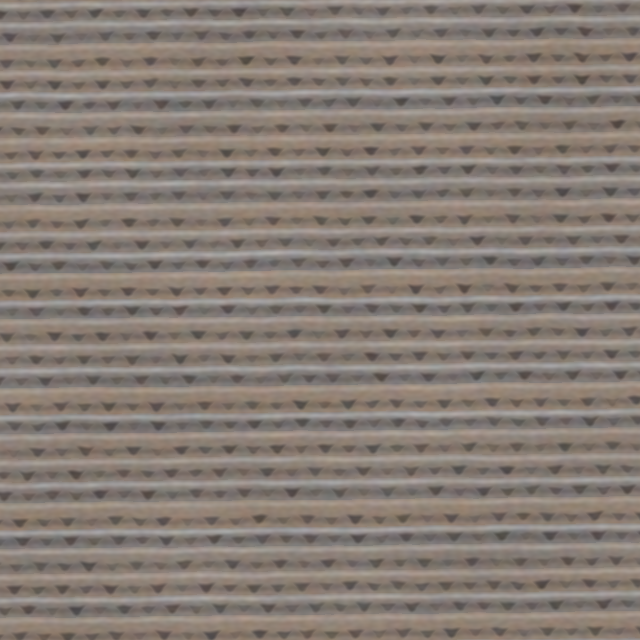
This texture is drawn by a WebGL 2 fragment shader. Its source:

```glsl
#version 300 es
precision highp float;
// Ribbed woven cloth: slightly tilted cords in grey and tan with rows of dark wedge-shaped stitches.
uniform vec2 u_resolution;
out vec4 fragColor;

const float TAU = 6.2831853;
const float ROWS = 27.9;
const float COLUMNS = 13.35;
const float TILT = 0.0105;
const float STITCH_HEIGHT = 0.29;   // above the lower edge of a cord, in rows

const vec3 GREY_BODY = vec3(0.505, 0.485, 0.475);
const vec3 TAN_BODY = vec3(0.575, 0.510, 0.455);
const vec3 GREY_RIDGE = vec3(0.655, 0.645, 0.640);
const vec3 TAN_RIDGE = vec3(0.650, 0.595, 0.550);
const vec3 STITCH = vec3(0.285, 0.260, 0.250);

float hash(float n) {
    return fract(sin(n * 127.1 + 3.7) * 4375.85);
}

vec2 gradient(vec2 cell) {
    float angle = TAU * fract(sin(dot(cell, vec2(127.1, 311.7))) * 4375.85);
    return vec2(cos(angle), sin(angle));
}

float gradientNoise(vec2 p) {
    vec2 i = floor(p), f = fract(p);
    vec2 w = f * f * f * (f * (f * 6.0 - 15.0) + 10.0);
    vec2 e = vec2(1.0, 0.0);
    float low = mix(dot(gradient(i), f), dot(gradient(i + e), f - e), w.x);
    float high = mix(dot(gradient(i + e.yx), f - e.yx),
                     dot(gradient(i + e.xx), f - e.xx), w.x);
    return mix(low, high, w.y);
}

// Colour rhythm of the cords: +1 is grey, -1 is tan
float coolness(float row) {
    float beat = row < 11.0 ? (row - 0.5) / 3.5 : 0.4 * row - 0.3;
    return cos(TAU * beat);
}

// Upper edge of a cord; tan cords are taller than grey ones
float cordStart(float row) {
    return row - 0.09 * coolness(row - 1.0);
}

float findRow(float t) {
    float row = floor(t);
    if (t < cordStart(row)) row -= 1.0;
    if (t >= cordStart(row + 1.0)) row += 1.0;
    return row;
}

float greyShare(float row) {
    return clamp(0.5 + 0.5 * coolness(row) + 0.35 * (hash(row + 40.0) - 0.5), 0.0, 1.0);
}

// Soft wedge pointing down; h runs from -1 at the tip to +1 at the top
float wedge(float x, float h) {
    float halfWidth = 0.11 + 0.075 * h;
    return smoothstep(0.08, -0.07, abs(x) - halfWidth) * smoothstep(1.35, 0.4, abs(h));
}

// One strong and one weak stitch per column, joined by a faint groove
float stitches(float x, float h, float row) {
    float column = x * COLUMNS - hash(row);
    float id = floor(column);
    float wear = hash(id + row * 17.3);
    float strong = wedge(fract(column) - 0.5, h) * mix(0.72, 1.0, wear);
    float weak = wedge(fract(column + 0.5) - 0.5, h * 1.15 + 0.1)
               * mix(0.45, 0.75, hash(floor(column + 0.5) + row * 9.1));
    float groove = 0.36 * exp(-h * h * 1.6);
    return max(max(strong, weak), groove);
}

vec3 cordColour(vec2 p, float t) {
    float row = findRow(t);
    float fromTop = t - cordStart(row);
    float fromBottom = cordStart(row + 1.0) - t;

    // Tint blends across the seam between neighbouring cords
    float grey = mix(greyShare(row - 1.0), greyShare(row), smoothstep(-0.05, 0.1, fromTop));
    grey = clamp(grey + 0.3 * gradientNoise(vec2(p.x * 9.0, row * 3.7)), 0.0, 1.0);

    // Rounded cord with a thin lit ridge near its top
    float ridgeOffset = (fromTop - 0.16) / 0.13;
    float ridge = exp(-ridgeOffset * ridgeOffset);
    ridge *= 0.9 + 0.35 * gradientNoise(vec2(p.x * 24.0, row * 5.3));
    vec3 colour = mix(mix(TAN_BODY, GREY_BODY, grey), mix(TAN_RIDGE, GREY_RIDGE, grey), ridge);

    float h = (fromBottom - STITCH_HEIGHT) / 0.21;
    h += 0.35 * gradientNoise(vec2(p.x * 60.0, row * 2.3));
    return mix(colour, STITCH, 0.86 * stitches(p.x, h, row));
}

void main() {
    vec2 p = gl_FragCoord.xy / u_resolution;

    // Tilted row coordinate, counted downward, with a slight waver
    float t = (1.0 - p.y + TILT * (p.x - 0.3)) * ROWS + 0.09;
    t += 0.07 * gradientNoise(p * vec2(14.0, 9.0));
    vec3 colour = cordColour(p, t);

    // Fibre grain, broad shading and faint colour blotches
    colour += 0.035 * gradientNoise(p * vec2(75.0, 130.0));
    colour += 0.025 * gradientNoise(p * 4.0 + 8.0);
    colour += vec3(0.03, 0.0, -0.03) * gradientNoise(p * vec2(38.0, 55.0) + 21.0);
    colour += vec3(-0.012, 0.015, -0.01) * gradientNoise(p * vec2(30.0, 45.0) + 63.0);
    fragColor = vec4(clamp(colour, 0.0, 1.0), 1.0);
}
```
